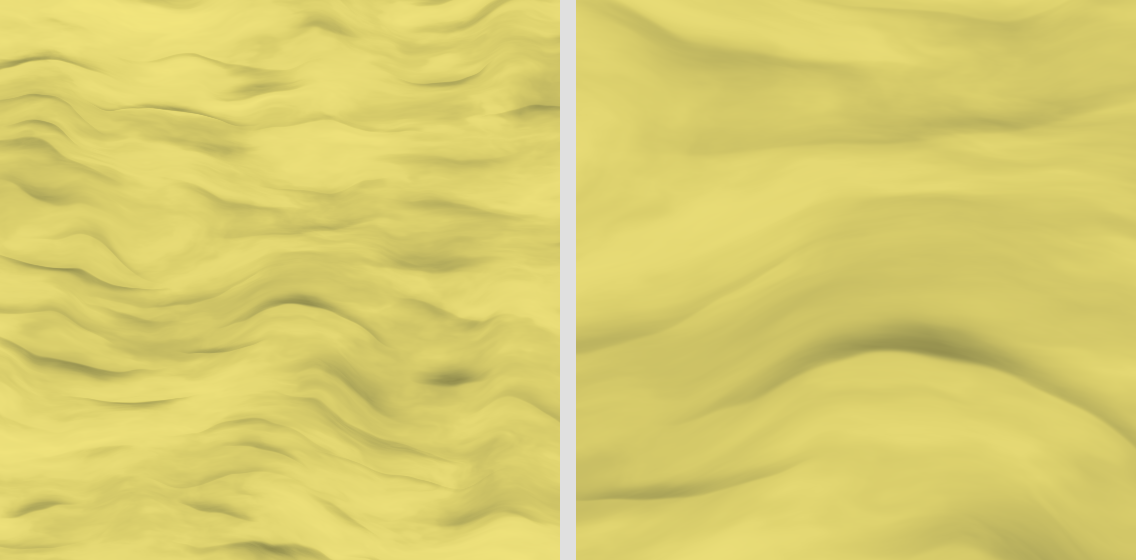
Left, the full canvas; right, a detail of the centre.
This texture is drawn by a three.js fragment shader. Its source:

```glsl
// Soft yellow painted surface with wavy, mostly level olive brush folds.
// A warped plane carries stretched noise for the broad tones, and a loop
// lays tapered strokes on it, each with one crisp and one feathered side.
varying vec2 vUv;

float hash(vec2 p) {
  p = fract(p * vec2(0.1031, 0.1137));
  p += dot(p, p.yx + 33.33);
  return fract((p.x + p.y) * p.x * 47.3);
}

float noise(vec2 p) {
  vec2 cell = floor(p);
  vec2 f = fract(p);
  f = f * f * f * (f * (f * 6.0 - 15.0) + 10.0);
  float low = mix(hash(cell), hash(cell + vec2(1.0, 0.0)), f.x);
  float high = mix(hash(cell + vec2(0.0, 1.0)), hash(cell + 1.0), f.x);
  return mix(low, high, f.y);
}

float fbm(vec2 p) {
  float sum = 0.0;
  float weight = 0.5;
  for (int i = 0; i < 5; i++) {
    sum += weight * noise(p);
    p = mat2(0.98, 0.17, -0.17, 0.98) * p * 2.03 + 17.3;
    weight *= 0.5;
  }
  return sum;
}

// Bends level lines into slow waves that sink towards the lower right.
vec2 flow(vec2 p) {
  float sink = 0.14 * p.x * p.x * smoothstep(0.65, 0.1, p.y);
  float wave = 0.11 * (noise(p * vec2(4.5, 3.2) + 5.7) - 0.5);
  float ripple = 0.026 * (noise(p * vec2(12.0, 9.0) + 31.0) - 0.5);
  return p + vec2(0.05 * (noise(p * 5.0 + 71.0) - 0.5), sink + wave + ripple);
}

// Darkness of one tapered fold, with a wide faint shadow around it.
float fold(vec2 q, float id) {
  vec2 center = vec2(fract(id * 0.618 + 0.25 * hash(vec2(id, 3.0))) * 1.16 - 0.08,
                     (id + hash(vec2(id, 11.0))) / 60.0 * 1.16 - 0.05);
  vec2 d = q - center;
  float halfLength = mix(0.07, 0.21, hash(vec2(id, 19.0)));
  float along = d.x / halfLength;
  float taper = max(1.0 - along * along, 0.0);
  float slope = (hash(vec2(id, 27.0)) - 0.6) * 0.28;
  float phase = 6.28 * hash(vec2(id, 35.0));
  float across = d.y - slope * d.x - 0.009 * sin(d.x * 21.0 + phase);

  float strength = hash(vec2(id, 43.0));
  float side = hash(vec2(id, 51.0)) < 0.5 ? 1.0 : -1.0;
  float width = mix(0.003, 0.0115, hash(vec2(id, 59.0))) * (0.3 + 0.7 * taper);
  float feather = mix(0.45, 1.8, smoothstep(-width, width, across * side));
  float core = exp(-pow(across / (width * feather), 2.0));
  float shadow = exp(-pow(across / 0.022, 2.0));
  // A pale ridge catches light along the crisp side
  float ridge = exp(-pow((across * side + 0.016) / 0.009, 2.0));
  return taper * (core * mix(0.06, 0.23, strength * strength) * (0.45 + 0.55 * taper)
                  + taper * (0.034 * shadow - 0.022 * ridge));
}

void main() {
  vec2 q = flow(vUv);

  // Broad light and dark patches, then finer brushed streaks
  float smear = fbm(q * vec2(3.0, 8.0) + 9.0);
  float tone = 0.893 + 0.29 * (fbm(q * vec2(3.2, 9.0) + 2.0 * smear) - 0.48);
  tone += 0.04 * (noise(q * vec2(7.0, 38.0) + 4.0 * smear) - 0.5);
  tone += 0.055 * (fbm(q * vec2(19.0, 85.0) + 5.0 * smear) - 0.48);

  // Folds, broken up by dry brush marks
  vec2 brushed = q + vec2(0.0, 0.016 * (smear - 0.5));
  brushed.y += 0.005 * (noise(q * vec2(30.0, 60.0)) - 0.5);
  float dark = 0.0;
  for (int i = 0; i < 60; i++) {
    dark += fold(brushed, float(i));
  }
  float grain = fbm(q * vec2(13.0, 75.0) + 3.0 * smear);
  tone -= dark * (0.45 + 1.15 * grain);

  // Highlights roll off, so the palette spans dark olive to pale yellow
  tone -= 0.55 * max(tone - 0.895, 0.0);
  tone = clamp(tone, 0.48, 0.95);
  float pale = smoothstep(0.85, 0.94, tone);
  vec3 yellow = vec3(1.0, 0.947, mix(0.492, 0.515, pale));
  vec3 olive = vec3(1.0, 0.965, 0.525);
  gl_FragColor = vec4(tone * mix(olive, yellow, smoothstep(0.6, 0.83, tone)), 1.0);
}
```
